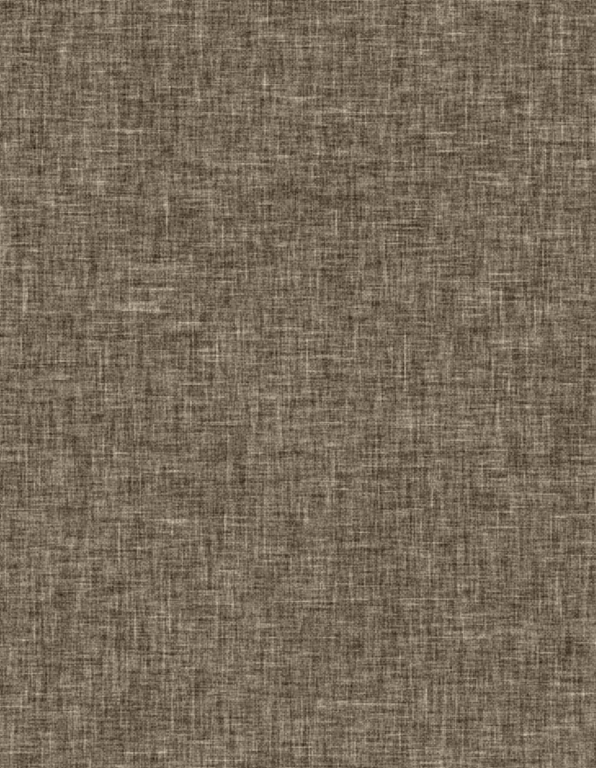
Reproduce this texture procedurally as a WebGL 2 fragment shader.

```glsl
#version 300 es
precision highp float;
// Coarse brown linen: warp and weft threads vary in tone along their length,
// built from staggered one-dimensional noise per thread, with sparse pale
// slubs, a fine over-under weave, fibre grain and faint broad mottling.

uniform vec2 u_resolution;
out vec4 fragColor;

const float PI = 3.14159265;
const vec3 LINEN = vec3(0.458, 0.408, 0.342);
const vec3 TONE_TINT = vec3(1.0, 1.0, 0.97);

float hash(vec2 p) {
    vec3 q = fract(vec3(p.xyx) * 0.1031);
    q += dot(q, q.yzx + 33.33);
    return fract((q.x + q.y) * q.z);
}

float valueNoise(vec2 p) {
    vec2 cell = floor(p);
    vec2 f = fract(p);
    f = f * f * (3.0 - 2.0 * f);
    float low = mix(hash(cell), hash(cell + vec2(1.0, 0.0)), f.x);
    float high = mix(hash(cell + vec2(0.0, 1.0)), hash(cell + vec2(1.0)), f.x);
    return mix(low, high, f.y);
}

// Tone of one thread at a position along it; a random shift staggers the ends.
float threadTone(float index, float along, float seed) {
    float shifted = along + 37.0 * hash(vec2(index, seed));
    float cell = floor(shifted);
    float f = smoothstep(0.0, 1.0, shifted - cell);
    float row = index + seed * 17.0;
    return mix(hash(vec2(cell, row)), hash(vec2(cell + 1.0, row)), f);
}

// p.x crosses the threads, p.y runs along them.
float threads(vec2 p, vec2 density, float seed) {
    vec2 q = p * density;
    float index = floor(q.x);
    float blend = smoothstep(0.15, 0.85, q.x - index);
    return mix(threadTone(index, q.y, seed),
               threadTone(index + 1.0, q.y, seed), blend);
}

// Long, medium and short streaks in one thread direction, centred on zero.
float streaks(vec2 p, float seed) {
    float tone = 0.100 * (threads(p, vec2(290.0, 22.0), seed) - 0.5);
    tone += 0.115 * (threads(p, vec2(400.0, 48.0), seed + 1.0) - 0.5);
    tone += 0.080 * (threads(p, vec2(430.0, 110.0), seed + 2.0) - 0.5);
    return tone;
}

// Sparse thick, pale lengths of yarn.
float slubs(vec2 p, vec2 density, float seed) {
    return smoothstep(0.74, 1.0, threads(p, density, seed));
}

float weave(vec2 p, float count) {
    return sin(PI * p.x * count) * sin(PI * p.y * count);
}

void main() {
    vec2 p = gl_FragCoord.xy / u_resolution.y;

    // Warp runs upwards, weft runs across.
    float tone = streaks(p, 3.0) + streaks(p.yx, 11.0);

    // Pale slubs, short and thin, in both directions.
    tone += 0.100 * slubs(p, vec2(290.0, 27.0), 23.0);
    tone += 0.115 * slubs(p.yx, vec2(300.0, 29.0), 29.0);

    // Crossing points and fibre grain.
    tone += 0.016 * weave(p, 340.0);
    tone += 0.170 * (valueNoise(p * 470.0) - 0.5);

    // Slow changes of shade over the cloth.
    tone += 0.025 * (valueNoise(p * 16.0 + 5.0) - 0.5);
    tone += 0.015 * (valueNoise(p * 4.0 + 50.0) - 0.5);

    fragColor = vec4(clamp(LINEN + tone * TONE_TINT, 0.0, 1.0), 1.0);
}
```
